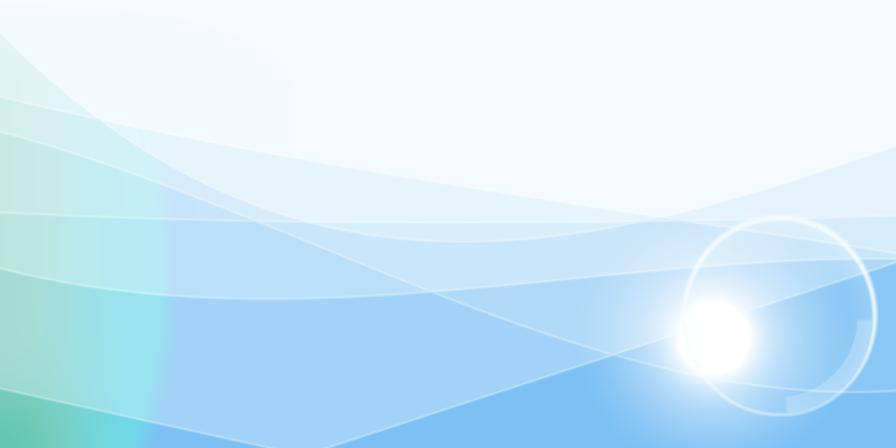
Reproduce this background procedurally as a WebGL 1 fragment shader.

```glsl
precision highp float;

// Pale sky-blue backdrop: translucent waves whose overlaps deepen the tint,
// shifting to mint on the left, with a white glow and a glass bubble at right.
// Each wave is a cubic height curve that adds to the depth below it.

uniform vec2 u_resolution;

const float ASPECT = 2.0;
const vec3 PALE = vec3(0.955, 0.982, 0.994);
const vec3 BLUE = vec3(0.49, 0.755, 0.955);
const vec3 CYAN = vec3(0.44, 0.85, 0.92);
const vec3 MINT = vec3(0.53, 0.82, 0.76);
const vec3 DEEP_GREEN = vec3(0.36, 0.77, 0.66);

const float CREST_WIDTH = 0.003;
const float CREST_ALPHA = 0.32;

const vec2 GLOW_CENTER = vec2(1.594, 0.245);
const float GLOW_RADIUS = 0.31;
const float CORE_RADIUS = 0.085;

const vec2 BUBBLE_CENTER = vec2(1.740, 0.294);
const vec2 BUBBLE_RADII = vec2(0.218, 0.225);

// Cubic Bezier height, with evenly spaced control heights
float curveHeight(float t, vec4 c) {
  float s = 1.0 - t;
  return s * s * s * c.x + 3.0 * s * s * t * c.y
       + 3.0 * s * t * t * c.z + t * t * t * c.w;
}

// Adds one wave to the depth, and its thin light edge to the crest
void addWave(vec2 uv, vec4 heights, float weight, inout float depth, inout float crest) {
  float pixel = 1.0 / u_resolution.y;
  float above = uv.y - curveHeight(uv.x, heights);
  depth += weight * (1.0 - smoothstep(-pixel, pixel, above));
  crest = max(crest, 1.0 - smoothstep(0.0, CREST_WIDTH + pixel, abs(above)));
}

// Mint to cyan on the left, then blue beyond a softly curved border
vec3 tint(vec2 p) {
  float border = 0.398 - 0.42 * (p.y - 0.375) * (p.y - 0.375);
  vec3 left = mix(MINT, CYAN, smoothstep(0.0, 0.34, p.x));
  left = mix(left, DEEP_GREEN, 0.8 * exp(-dot(p, p) / 0.02));
  return mix(left, BLUE, smoothstep(border - 0.05, border + 0.006, p.x));
}

float glow(vec2 p) {
  float r = distance(p, GLOW_CENTER);
  float halo = pow(max(1.0 - r / GLOW_RADIUS, 0.0), 1.35);
  float core = exp(-pow(r / CORE_RADIUS, 2.0));
  return clamp(halo + 0.75 * core, 0.0, 1.0);
}

// White coverage of the rim, its inner sheen and the lower right reflection
float bubble(vec2 p) {
  vec2 q = (p - BUBBLE_CENTER) / BUBBLE_RADII;
  float r = length(q);
  float soft = 1.0 / (u_resolution.y * BUBBLE_RADII.y);
  float angle = atan(q.y, q.x);
  float inside = 1.0 - smoothstep(1.0 - soft, 1.0 + soft, r);

  float topLight = 0.5 + 0.5 * cos(angle - 1.5);
  float sideLight = 0.5 + 0.5 * cos(2.0 * angle);
  float thickness = 0.025 + 0.025 * topLight;
  float rim = 1.0 - smoothstep(0.0, thickness + soft, abs(r - 0.975));
  rim *= 0.45 + 0.35 * topLight + 0.2 * sideLight;
  float sheen = inside * pow(min(r, 1.0), 7.0) * (0.14 + 0.16 * topLight);

  float band = smoothstep(0.79, 0.79 + 2.0 * soft, r) * inside;
  float sector = smoothstep(-1.52, -1.46, angle) * (1.0 - smoothstep(-0.07, -0.02, angle));
  float reflection = 0.24 * band * sector;
  return clamp(max(rim, sheen + reflection), 0.0, 1.0);
}

void main() {
  vec2 uv = gl_FragCoord.xy / u_resolution;
  vec2 p = uv * vec2(ASPECT, 1.0);

  // Waves, from the broad upper bowl to the lower slopes
  float depth = 0.0;
  float crest = 0.0;
  addWave(uv, vec4(0.927, 0.253, 0.442, 0.674), 0.14, depth, crest);
  addWave(uv, vec4(0.784, 0.625, 0.540, 0.435), 0.11, depth, crest);
  addWave(uv, vec4(0.706, 0.531, 0.083, 0.128), 0.12, depth, crest);
  addWave(uv, vec4(0.526, 0.492, 0.501, 0.518), 0.11, depth, crest);
  addWave(uv, vec4(0.401, 0.232, 0.432, 0.422), 0.21, depth, crest);
  addWave(uv, vec4(0.133, -0.015, -0.160, -0.300), 0.31, depth, crest);
  addWave(uv, vec4(-0.238, -0.020, 0.196, 0.414), 0.31, depth, crest);

  // Faint mint wash at the left edge
  float wash = 0.05 * exp(-p.x / 0.12) * (1.0 - smoothstep(0.8, 1.0, p.y));
  vec3 color = mix(PALE, tint(p), min(depth + wash, 1.0));
  color = mix(color, vec3(1.0), crest * CREST_ALPHA);

  // Light and glass
  color = mix(color, vec3(1.0), glow(p));
  color = mix(color, vec3(0.97, 0.99, 1.0), bubble(p));
  gl_FragColor = vec4(color, 1.0);
}
```
